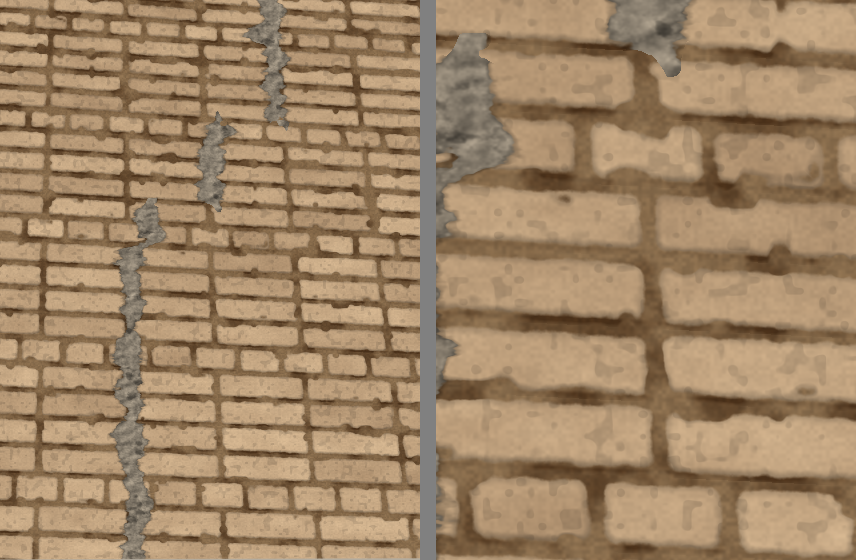
Left, the full canvas; right, a detail of the centre.
Give the GLSL for this texture, as a Shadertoy shader.

```glsl
#define BRICK_LIGHT vec3(0.81, 0.69, 0.545)
#define BRICK_DARK vec3(0.67, 0.55, 0.42)
#define MORTAR vec3(0.56, 0.45, 0.32)
#define MORTAR_DEEP vec3(0.29, 0.19, 0.10)
#define PATCH vec3(0.53, 0.49, 0.43)
#define HALF_JOINT 0.0042
#define CORNER 0.007
#define ROUGHNESS 0.0045
#define PATCH_HALF_WIDTH 0.019
#define COURSES_PER_BAND 5.0

float hash(vec2 p) {
    return fract(sin(dot(p, vec2(127.1, 311.7))) * 43758.5453);
}

float noise(vec2 p) {
    vec2 i = floor(p), f = fract(p);
    f = f * f * (3.0 - 2.0 * f);
    return mix(mix(hash(i), hash(i + vec2(1, 0)), f.x),
               mix(hash(i + vec2(0, 1)), hash(i + vec2(1, 1)), f.x), f.y);
}

float fbm(vec2 p) {
    float sum = 0.0, amp = 0.5;
    for (int i = 0; i < 4; i++) {
        sum += amp * noise(p);
        p = p * 2.03 + 17.3;
        amp *= 0.5;
    }
    return sum;
}

float roundBox(vec2 p, vec2 halfSize, float r) {
    vec2 q = abs(p) - halfSize + r;
    return length(max(q, 0.0)) + min(max(q.x, q.y), 0.0) - r;
}

// Signed distance to the repair that steps from joint to joint
float patchDistance(vec2 p, float column, float course, float pitch) {
    float c = course + 0.9 * (noise(p * 90.0) - 0.5);
    float bulge = exp(-4.0 * (course - 0.5) * (course - 0.5));
    float joint = 1.95 - 0.12 * bulge;
    if (c > 4.95) joint = 1.06 + 0.14 * smoothstep(6.4, 5.4, course);
    if (c > 9.15) joint = 0.03 + 0.25 * smoothstep(11.3, 10.7, course);
    joint += 0.11 * exp(-2.0 * (course - 20.7) * (course - 20.7));
    joint += 0.09 * (noise(vec2(course * 1.3, 4.0)) - 0.5);
    float halfWidth = PATCH_HALF_WIDTH + 0.012 * bulge
                    + 0.016 * (noise(vec2(course * 1.8, 9.0)) - 0.5);
    float ragged = 0.034 * (fbm(p * vec2(45.0, 85.0)) - 0.47);
    return abs(column - joint) * pitch - halfWidth + ragged;
}

void mainImage(out vec4 fragColor, in vec2 fragCoord) {
    // Canvas height is one unit, y runs downwards
    vec2 p = vec2(fragCoord.x, iResolution.y - fragCoord.y) / iResolution.y;
    float soft = max(0.0013, 0.8 / iResolution.y);

    // Perspective: tilted courses that grow towards the bottom
    float level = p.y - (0.072 - 0.042 * p.y) * (p.x - 0.078) - 0.039;
    float depth = 0.1654 + 0.0518 * level;
    float course = COURSES_PER_BAND * level / depth + 0.5;
    float rowHeight = depth * depth / (COURSES_PER_BAND * 0.1654);
    float pitch = 0.1315 + 0.038 * p.y;
    float column = (p.x - 0.224 - 0.008 * p.y) / pitch;

    // Four stretcher courses, then one header course of half bricks
    float row = floor(course);
    bool header = mod(row, COURSES_PER_BAND) < 0.5;
    vec2 grid = vec2(header ? column * 2.0 + 0.5 : column, course);
    vec2 cell = vec2(header ? pitch * 0.5 : pitch, rowHeight);
    vec2 id = floor(grid);
    float r1 = hash(id + 3.7), r2 = hash(id + 41.3), r3 = hash(id + 77.9);

    // Brick outline with uneven size, position and worn edges
    vec2 local = (fract(grid) - 0.5) * cell;
    vec2 q = local - 0.0022 * (vec2(r1, r2) - 0.5);
    q.y -= 0.02 * (r3 - 0.5) * q.x;
    vec2 halfSize = 0.5 * cell - HALF_JOINT - 0.001 * vec2(r2, r3);
    float wear = fbm(p * 110.0 + 5.0) - 0.47;
    float d = roundBox(q, halfSize, CORNER) + ROUGHNESS * wear;
    d += 0.007 * smoothstep(0.68, 0.95, noise(p * 55.0 + 31.0));
    float brickMask = smoothstep(soft, -soft, d);

    // Mortar: sandy, with hollows and shadow under each brick
    float grit = noise(p * 420.0) - 0.5;
    float under = smoothstep(-0.001, 0.002, local.y - halfSize.y)
                * smoothstep(0.006, 0.001, d);
    float hollow = smoothstep(0.36, 0.68, fbm(p * 38.0 + 60.0));
    float deep = 0.12 + 0.55 * hollow + 0.38 * under * (0.4 + hollow);
    vec3 color = mix(MORTAR, MORTAR_DEEP, clamp(deep + 0.3 * wear, 0.0, 1.0));
    color *= 1.0 + 0.16 * grit;

    // Brick face: own tone, stains, grain and rubbed rim
    float stain = fbm(p * vec2(22.0, 42.0) + r1 * 20.0) - 0.47;
    float tone = 0.3 + 0.65 * r1 + 0.8 * stain + 0.12 * (p.y - 0.5);
    vec3 face = mix(BRICK_DARK, BRICK_LIGHT, clamp(tone, 0.0, 1.15));
    face *= 1.0 + 0.07 * grit + 0.07 * wear;
    face *= 1.0 - 0.10 * smoothstep(0.67, 0.82, noise(p * 150.0 + 8.0));
    float rim = smoothstep(-0.005, 0.0, d);
    face *= 1.0 - rim * (0.13 + 0.12 * smoothstep(0.0, halfSize.y, q.y));
    color = mix(color, face, brickMask);

    // Grey repair: contact shadow, then lumpy cement lit from the upper left
    float patchD = patchDistance(p, column, course, pitch);
    color *= 1.0 - 0.22 * smoothstep(0.006, 0.0, patchD);
    vec2 lumps = p * vec2(65.0, 85.0);
    float relief = fbm(lumps + 0.35) - fbm(lumps);
    vec3 cement = PATCH * (1.0 + 0.85 * relief + 0.14 * grit);
    cement *= 1.0 - 0.35 * smoothstep(0.58, 0.75, fbm(lumps * 0.8 + 12.0));
    cement *= 1.0 - 0.18 * smoothstep(-0.005, 0.0, patchD);
    color = mix(color, cement, smoothstep(soft, -soft, patchD));

    // Pale ledge along the bottom
    float ledge = p.y - 0.9985 + 0.003 * (p.x - 0.2);
    color = mix(color, vec3(0.70, 0.67, 0.62), smoothstep(-soft, soft, ledge));
    fragColor = vec4(color, 1.0);
}
```
